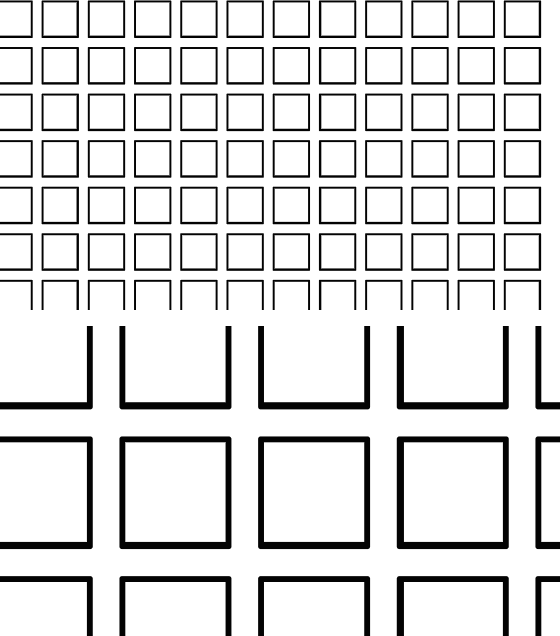
Top: the whole. Bottom: its middle third, enlarged.
This pattern is drawn by a Shadertoy shader. Its source:

```glsl
// A grid of thin black square outlines on white, twelve columns wide.
// Space is folded into cells; each outline is a softly cornered outer box
// minus a sharp inner box, with a few sides drawn slightly heavier.

// All lengths are fractions of the canvas height, measured from the top left.
const vec2 PITCH = vec2(0.1491, 0.1502);
const vec2 ORIGIN = vec2(-0.0149, 0.0015);  // top left corner of the first square
const vec2 SIZE = vec2(0.1204, 0.1211);
const float COLUMNS = 12.0;
const float LINE = 0.0063;
const float EXTRA = 0.0014;                 // added to the heavier sides
const float CORNER = 0.0028;
const vec3 PAPER = vec3(1.0);
const vec3 INK = vec3(0.01);

// Signed distance to the box from lo to hi, with rounded corners.
float boxDistance(vec2 p, vec2 lo, vec2 hi, float radius) {
    vec2 q = abs(p - 0.5 * (lo + hi)) - 0.5 * (hi - lo) + radius;
    return length(max(q, 0.0)) + min(max(q.x, q.y), 0.0) - radius;
}

// Share of a pixel that lies inside the distance field.
float coverage(float dist, float pixel) {
    return clamp(0.5 - dist / pixel, 0.0, 1.0);
}

// Outline whose side widths are given at the low and high ends of each axis.
float frame(vec2 p, vec2 size, vec2 lowSides, vec2 highSides, float pixel) {
    float outer = coverage(boxDistance(p, vec2(0.0), size, CORNER), pixel);
    float inner = coverage(boxDistance(p, lowSides, size - highSides, 0.0), pixel);
    return max(outer - inner, 0.0);
}

// 1 when the column is the chosen one in each run of ten.
float everyTenth(float column, float chosen) {
    return 1.0 - step(0.5, abs(mod(column, 10.0) - chosen));
}

void mainImage(out vec4 fragColor, in vec2 fragCoord) {
    float pixel = 1.0 / iResolution.y;
    vec2 p = vec2(fragCoord.x, iResolution.y - fragCoord.y) * pixel;

    // Fold into cells, with their borders in the middle of the gaps
    vec2 halfGap = 0.5 * (PITCH - SIZE);
    vec2 grid = (p - ORIGIN + halfGap) / PITCH;
    vec2 local = fract(grid) * PITCH - halfGap;
    float column = floor(grid.x);

    // Every bottom side is heavier, and so are some left and right sides
    vec2 lowSides = LINE + EXTRA * vec2(everyTenth(column, 7.0), 0.0);
    vec2 highSides = LINE + EXTRA * vec2(everyTenth(column, 1.0), 1.0);

    // The right margin stays blank
    float ink = frame(local, SIZE, lowSides, highSides, pixel);
    ink *= 1.0 - step(COLUMNS, column);

    fragColor = vec4(mix(PAPER, INK, ink), 1.0);
}
```
